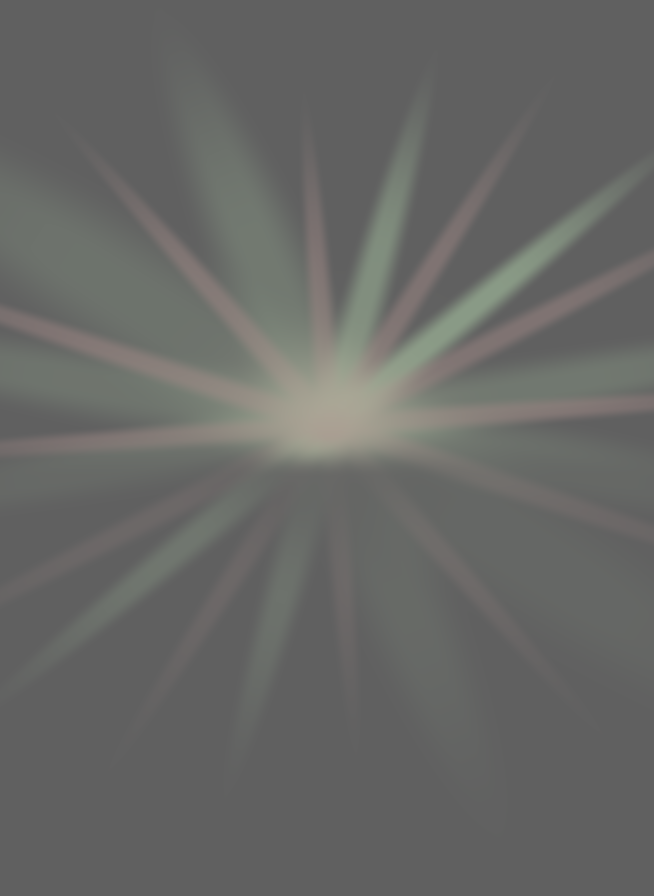
Write a Shadertoy shader that draws this background.

```glsl
// Soft green and pink light rays fanning from a warm glow on grey, dimmed below the horizon.

// Coverage of a two-ended tapered ray: x angle in degrees, y length, z half width, w strength.
float rayLight(vec2 p, vec4 ray) {
    float angle = radians(ray.x);
    vec2 dir = vec2(cos(angle), sin(angle));
    float along = abs(dot(p, dir)) / ray.y;
    float across = abs(dir.x * p.y - dir.y * p.x);
    float width = ray.z * sqrt(max(1.0 - along * along, 0.02));
    float body = 1.0 - smoothstep(0.25 * width, 1.5 * width, across);
    return ray.w * body * (1.0 - smoothstep(0.45, 1.03, along));
}

void mainImage(out vec4 fragColor, in vec2 fragCoord) {
    vec2 p = (fragCoord - vec2(0.505, 0.525) * iResolution.xy) / iResolution.y;

    // Full light above the horizon, faint rays well away from the centre below it
    float above = smoothstep(-0.058, 0.0, p.y);
    float dimming = mix(0.38 * smoothstep(0.02, 0.2, length(p)), 1.0, above);

    vec4 greenRays[6] = vec4[6](
        vec4(147.0, 0.72, 0.068, 0.21),
        vec4(112.5, 0.50, 0.050, 0.28),
        vec4(170.0, 0.66, 0.038, 0.23),
        vec4(10.2, 0.64, 0.031, 0.27),
        vec4(74.2, 0.43, 0.022, 0.52),
        vec4(39.4, 0.52, 0.019, 0.66));
    vec4 pinkRays[6] = vec4[6](
        vec4(131.4, 0.46, 0.014, 0.48),
        vec4(94.5, 0.37, 0.014, 0.46),
        vec4(57.3, 0.46, 0.014, 0.46),
        vec4(27.3, 0.58, 0.014, 0.46),
        vec4(4.1, 0.58, 0.013, 0.48),
        vec4(161.4, 0.60, 0.014, 0.50));

    // Layer the rays, green beneath pink
    vec3 color = vec3(0.378);
    for (int i = 0; i < 6; i++) {
        color = mix(color, vec3(0.62, 0.72, 0.60), dimming * rayLight(p, greenRays[i]));
    }
    for (int i = 0; i < 6; i++) {
        color = mix(color, vec3(0.64, 0.54, 0.53), dimming * rayLight(p, pinkRays[i]));
    }

    // Warm central glow
    vec2 glowPos = (p - vec2(0.0, 0.018)) / vec2(0.088, 0.062);
    float glow = 0.75 * exp(-dot(glowPos, glowPos)) * mix(0.35, 1.0, above);
    color = mix(color, vec3(0.68, 0.67, 0.60), glow);

    fragColor = vec4(color, 1.0);
}
```
